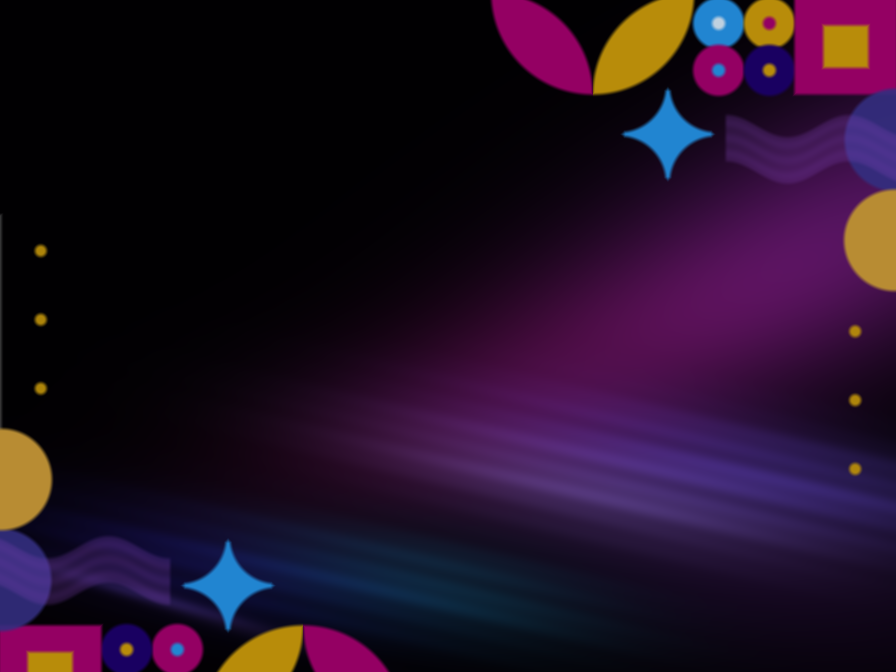
Write a WebGL 1 fragment shader that draws this background.

```glsl
precision highp float;
// Dark violet light streaks framed by two point-symmetric corners of geometric ornaments.
uniform vec2 u_resolution;

// Lengths are fractions of the canvas height; y runs downward from the top edge.
const vec2 CANVAS = vec2(1.3333, 1.0);
const vec2 TURN = vec2(1.3333, 1.0712);   // sum of a point and its half-turn twin
const float SOFT = 0.004;                 // edge blur
const float LEAF = 0.151;
const float BASE = 0.1406;                // lower edge of the ornament row
const vec2 RING_START = vec2(1.0694, 0.0347);
const vec2 RING_PITCH = vec2(0.0755, 0.0699);
const float RING_RADIUS = 0.038;
const float STAR_RADIUS = 0.067;
const float WAVE_PERIOD = 0.182;
const float WAVE_HALF = 0.0347;
const float STREAK_ANGLE = 0.22;

const vec3 MAGENTA = vec3(0.58, 0.0, 0.39);
const vec3 GOLD = vec3(0.72, 0.55, 0.04);
const vec3 OCHRE = vec3(0.72, 0.55, 0.20);
const vec3 SKY = vec3(0.13, 0.52, 0.82);
const vec3 NAVY = vec3(0.10, 0.0, 0.38);
const vec3 PALE = vec3(0.75, 0.82, 0.88);
const vec3 INDIGO = vec3(0.20, 0.18, 0.50);
const vec3 LILAC = vec3(0.50, 0.26, 0.72);

float fill(float d) { return 1.0 - smoothstep(-SOFT, SOFT, d); }

float circle(vec2 p, vec2 center, float radius) { return fill(length(p - center) - radius); }

float box(vec2 p, vec2 center, vec2 halfSize) {
  vec2 d = abs(p - center) - halfSize;
  return fill(max(d.x, d.y));
}

// Lens spanning the diagonal of a square with its corner at the origin.
float leaf(vec2 q) {
  return fill(max(length(q - vec2(LEAF, 0.0)), length(q - vec2(0.0, LEAF))) - LEAF);
}

// Four-point star bounded by concave arcs.
float star(vec2 q) {
  q = abs(q);
  float arc = STAR_RADIUS * 1.04 - length(q - STAR_RADIUS * 1.08);
  return fill(max(arc, (q.x + q.y - STAR_RADIUS) * 0.7));
}

// Elongated soft light, tilted down to the right for positive angles.
float glow(vec2 p, vec2 center, vec2 size, float angle) {
  float c = cos(angle), s = sin(angle);
  vec2 d = p - center;
  vec2 q = vec2(d.x * c + d.y * s, d.y * c - d.x * s) / size;
  return exp(-dot(q, q));
}

vec3 backdrop(vec2 p) {
  // Broad diagonal haze
  vec3 col = vec3(0.004, 0.0, 0.008);
  col += vec3(0.25, 0.07, 0.31) * glow(p, vec2(1.28, 0.33), vec2(0.50, 0.20), -0.45);
  col += vec3(0.19, 0.02, 0.13) * glow(p, vec2(0.87, 0.53), vec2(0.50, 0.14), -0.35);
  col += vec3(0.08, 0.03, 0.12) * glow(p, vec2(1.11, 0.83), vec2(0.40, 0.15), 0.20);

  // Streaked lights
  vec3 light = vec3(0.16, 0.14, 0.24) * glow(p, vec2(0.87, 0.73), vec2(0.33, 0.06), STREAK_ANGLE);
  light += vec3(0.14, 0.11, 0.31) * glow(p, vec2(1.146, 0.705), vec2(0.40, 0.07), 0.20);
  light += vec3(0.02, 0.14, 0.17) * glow(p, vec2(0.64, 0.87), vec2(0.27, 0.07), 0.20);
  light += vec3(0.03, 0.03, 0.18) * glow(p, vec2(0.31, 0.84), vec2(0.30, 0.075), 0.20);
  light += vec3(0.10, 0.07, 0.17) * glow(p, vec2(0.26, 0.90), vec2(0.20, 0.012), 0.30);
  float across = p.y * cos(STREAK_ANGLE) - p.x * sin(STREAK_ANGLE);
  float grain = 1.0 + 0.12 * sin(across * 95.0 + 2.0 * p.x) + 0.08 * sin(across * 210.0 - 3.0 * p.x);
  return col + light * grain;
}

vec3 ornaments(vec3 col, vec2 p) {
  // Pair of leaves meeting at the base line
  vec2 q = vec2(p.x - 0.882, BASE - p.y);
  col = mix(col, q.x < 0.0 ? MAGENTA : GOLD, leaf(vec2(abs(q.x), q.y)));

  // Two by two dotted discs
  for (int i = 0; i < 4; i++) {
    float row = floor(float(i) / 2.0);
    float column = float(i) - 2.0 * row;
    vec2 center = RING_START + RING_PITCH * vec2(column, row);
    vec3 disc = row < 0.5 ? mix(SKY, GOLD, column) : mix(MAGENTA, NAVY, column);
    vec3 dot_ = row < 0.5 ? mix(PALE, MAGENTA, column) : mix(SKY, GOLD, column);
    col = mix(col, disc, circle(p, center, RING_RADIUS));
    col = mix(col, dot_, circle(p, center, 0.0095));
  }

  // Nested squares and star
  col = mix(col, MAGENTA, box(p, vec2(1.2587, 0.0650), vec2(0.0764, 0.0756)));
  col = mix(col, GOLD, box(p, vec2(1.2587, 0.0694), vec2(0.0335, 0.0315)));
  col = mix(col, SKY, star(p - vec2(0.9939, 0.1997)));

  // Side discs with a translucent striped wave
  col = mix(col, INDIGO, 0.9 * circle(p, vec2(1.3333, 0.2083), 0.0764));
  float crest = 0.2222 + 0.0165 * cos(6.2832 * (p.x - 1.172) / WAVE_PERIOD);
  float offset = (p.y - crest) / WAVE_HALF;
  float stripe = 0.28 + 0.04 * cos(offset * 9.4248);
  float band = fill((abs(offset) - 1.0) * WAVE_HALF) * smoothstep(-SOFT, SOFT, p.x - 1.08);
  col = mix(col, LILAC, band * stripe);
  col = mix(col, OCHRE, circle(p, vec2(1.3316, 0.3576), 0.0755));

  // Column of small dots
  for (int i = 0; i < 3; i++) {
    col = mix(col, GOLD, 0.95 * circle(p, vec2(1.2726, 0.4931 + 0.1024 * float(i)), 0.0085));
  }
  return col;
}

void main() {
  vec2 uv = gl_FragCoord.xy / u_resolution;
  vec2 p = vec2(uv.x, 1.0 - uv.y) * CANVAS;
  vec3 col = backdrop(p);
  col = mix(col, vec3(0.4), 0.7 * box(p, vec2(0.0, 0.48), vec2(0.002, 0.16)));
  col = ornaments(col, p);
  col = ornaments(col, TURN - p);
  gl_FragColor = vec4(col, 1.0);
}
```
